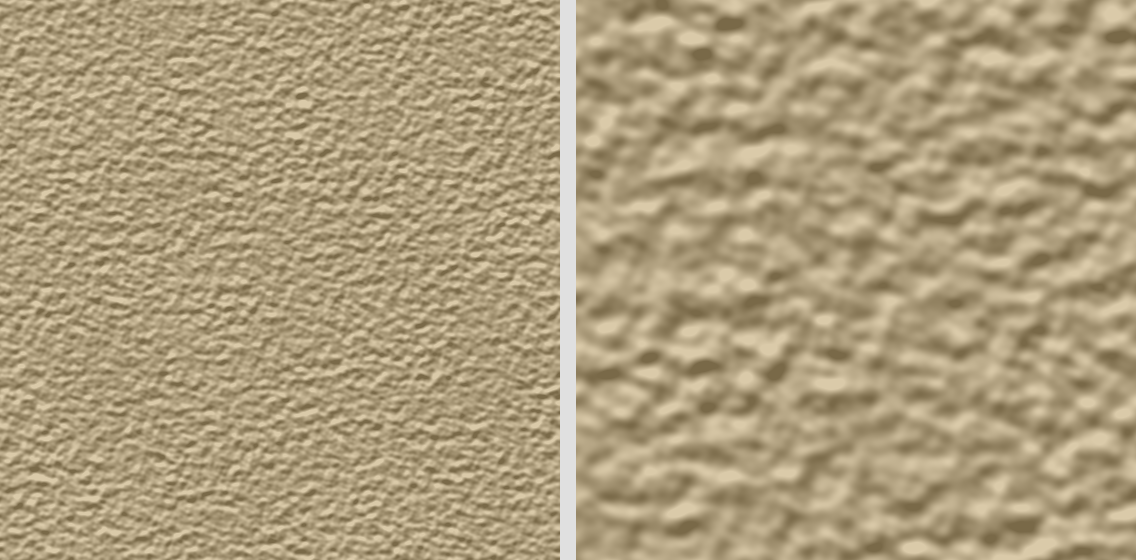
Left, the full canvas; right, a detail of the centre.
Write a three.js fragment shader that draws this texture.

```glsl
varying vec2 vUv;

float hash(vec2 p) {
  return fract(sin(dot(p, vec2(127.1, 311.7))) * 43758.5453);
}

// Slope of one lattice corner, measured at the offset from it
float cornerSlope(vec2 cell, vec2 offset) {
  float angle = 6.28318 * hash(cell);
  return dot(vec2(cos(angle), sin(angle)), offset);
}

float gradientNoise(vec2 p) {
  vec2 cell = floor(p);
  vec2 f = fract(p);
  vec2 blend = f * f * f * (f * (f * 6.0 - 15.0) + 10.0);
  float low = mix(cornerSlope(cell, f),
                  cornerSlope(cell + vec2(1.0, 0.0), f - vec2(1.0, 0.0)), blend.x);
  float high = mix(cornerSlope(cell + vec2(0.0, 1.0), f - vec2(0.0, 1.0)),
                   cornerSlope(cell + vec2(1.0, 1.0), f - vec2(1.0, 1.0)), blend.x);
  return mix(low, high, blend.y);
}

// Plaster relief: soft lumps, short grains and a little grit, each layer turned
float plasterHeight(vec2 uv) {
  vec2 p = uv * vec2(42.0, 54.0);
  mat2 turn = mat2(0.94, 0.34, -0.34, 0.94);
  float lumps = gradientNoise(p);
  float grains = gradientNoise(turn * p * 1.6 + 17.4);
  float grit = gradientNoise(p * turn * 2.5 + 41.8);
  return 0.9 * lumps + 0.65 * grains + 0.2 * grit;
}

void main() {
  // Raking light from above, slightly to the left
  vec2 toLight = vec2(-0.0011, 0.003);
  float slope = plasterHeight(vUv - toLight) - plasterHeight(vUv + toLight);

  // Calmer and rougher patches, with a faint drift in brightness
  float roughness = 1.0 + 0.35 * gradientNoise(vUv * vec2(9.0, 13.0) + 3.7);
  float drift = 0.025 * gradientNoise(vUv * 4.0 + 11.2);

  float shade = clamp(0.36 * slope * roughness + drift, -0.2, 0.18);
  vec3 sand = vec3(0.676, 0.613, 0.484);
  gl_FragColor = vec4(sand + shade, 1.0);
}
```
